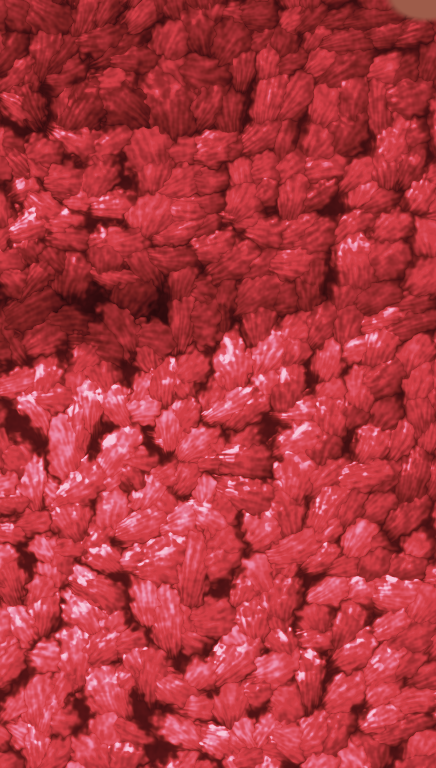
Give the GLSL for this texture, as a WebGL 2 fragment shader.

```glsl
#version 300 es
precision highp float;
// Plush red chenille knit: overlapping fuzzy tufts scattered on a jittered grid.
// Tufts blend by height so the highest wins; a broad light field adds the folds,
// and streaked gradient noise gives the pile its fibres and pink sheen.

uniform vec2 u_resolution;
out vec4 fragColor;

const float TUFTS_PER_HEIGHT = 25.0;
const float BLEND_SHARPNESS = 18.0;

vec2 hash2(vec2 p) {
  vec3 q = fract(p.xyx * vec3(0.1031, 0.1030, 0.0973));
  q += dot(q, q.yzx + 33.33);
  return fract((q.xx + q.yz) * q.zy);
}

float cornerSlope(vec2 cell, vec2 offset) {
  float a = 6.2832 * hash2(cell).x;
  return dot(vec2(cos(a), sin(a)), offset);
}

float gradientNoise(vec2 p) {
  vec2 i = floor(p), f = fract(p);
  vec2 s = f * f * f * (f * (f * 6.0 - 15.0) + 10.0);
  vec2 e = vec2(1.0, 0.0);
  float low = mix(cornerSlope(i, f), cornerSlope(i + e, f - e), s.x);
  float high = mix(cornerSlope(i + e.yx, f - e.yx), cornerSlope(i + 1.0, f - 1.0), s.x);
  return mix(low, high, s.y);
}

float softSpot(vec2 p, vec2 center, vec2 size) {
  vec2 d = (p - center) / size;
  return exp(-dot(d, d));
}

// Broad brightness of the folds
float foldLight(vec2 p) {
  float wobble = 0.03 * gradientNoise(p * 9.0);
  float edge = 0.54 + 0.04 * smoothstep(0.2, 0.36, p.x) + wobble;
  float back = 0.53 - 0.05 * smoothstep(0.8, 1.0, p.y);
  back += 0.19 * softSpot(p, vec2(0.07, 0.74), vec2(0.17, 0.07));
  back += 0.12 * softSpot(p, vec2(0.50, 0.76), vec2(0.14, 0.16));
  back -= 0.17 * softSpot(p, vec2(0.14, 0.60), vec2(0.24, 0.055));
  float front = 0.81 - 0.11 * smoothstep(0.28, 0.56, p.x);
  front -= 0.12 * softSpot(p, vec2(0.53, 0.45), vec2(0.13, 0.09));
  return mix(back, front, smoothstep(edge + 0.025, edge - 0.04, p.y));
}

// Returns tone, sheen, surface height and the lead over the next tuft below
vec4 tuftLayer(vec2 q, vec2 fray, float order) {
  vec2 home = floor(q);
  float total = exp(BLEND_SHARPNESS * 0.02);
  vec2 sum = vec2(-0.2, 0.0) * total;
  float first = 0.0, second = 0.0;
  for (int j = -2; j <= 2; j++) {
    for (int i = -2; i <= 2; i++) {
      vec2 cell = home + vec2(i, j);
      vec2 place = hash2(cell), trait = hash2(cell + 71.3);
      vec2 shape = hash2(cell + 137.9);
      vec2 d = q - cell - 0.5 - (place - 0.5) * mix(0.9, 0.6, order);
      float angle = 0.9 + (trait.x - 0.5) * mix(3.0, 1.5, order);
      vec2 axis = vec2(cos(angle), sin(angle));
      vec2 local = vec2(dot(d, axis), dot(d, vec2(-axis.y, axis.x)));
      vec2 size = mix(vec2(0.70, 0.50), vec2(1.05, 0.64), shape);
      vec2 r = (local + fray) / size;
      float r2 = dot(r, r);
      if (r2 > 2.0) continue;
      // Fibres fan out along the tuft
      float fan = local.y / (1.0 + 0.45 * r.x);
      float fibre = gradientNoise(vec2(local.x * 2.4, fan * 8.0) + cell * 7.7);
      float height = 0.55 * trait.y + 0.75 * (1.0 - r2) + 0.12 * fibre;
      float facing = dot(d, vec2(-0.45, 0.9));
      float tone = 0.26 * (place.x - 0.5) + 0.13 * (0.45 - r2);
      tone += 0.22 * fibre + 0.20 * facing;
      float sheen = smoothstep(0.4, 0.85, shape.x * 0.6 + place.y * 0.6);
      sheen *= smoothstep(-0.25, 0.35, facing) * (0.7 + 1.4 * fibre);
      float weight = exp(BLEND_SHARPNESS * height);
      sum += weight * vec2(tone, sheen);
      total += weight;
      second = max(second, min(first, height));
      first = max(first, height);
    }
  }
  return vec4(sum / total, log(total) / BLEND_SHARPNESS, first - second);
}

float ramp(float a, float b, float t) { return clamp((t - a) / (b - a), 0.0, 1.0); }

vec3 yarnColor(float t) {
  vec3 c = mix(vec3(0.15, 0.03, 0.04), vec3(0.35, 0.08, 0.09), ramp(-0.05, 0.2, t));
  c = mix(c, vec3(0.49, 0.13, 0.13), ramp(0.2, 0.4, t));
  c = mix(c, vec3(0.65, 0.18, 0.20), ramp(0.4, 0.6, t));
  c = mix(c, vec3(0.82, 0.24, 0.27), ramp(0.6, 0.78, t));
  c = mix(c, vec3(0.88, 0.34, 0.41), ramp(0.82, 0.96, t));
  c = mix(c, vec3(0.92, 0.50, 0.62), ramp(0.96, 1.08, t));
  return mix(c, vec3(0.97, 0.76, 0.84), ramp(1.08, 1.35, t));
}

void main() {
  vec2 p = gl_FragCoord.xy / u_resolution.y;
  float order = smoothstep(0.2, 0.45, p.x + 0.2 * (p.y - 0.5));

  // Bend the grid broadly, then fray only the tuft outlines
  vec2 bend = vec2(gradientNoise(p * 6.0), gradientNoise(p * 6.0 + 40.0));
  vec2 fray = vec2(gradientNoise(p * 58.0), gradientNoise(p * 58.0 + 19.0));
  fray += 0.6 * vec2(gradientNoise(p * 125.0), gradientNoise(p * 125.0 + 31.0));
  vec4 tuft = tuftLayer(p * TUFTS_PER_HEIGHT + 0.9 * bend, mix(0.26, 0.18, order) * fray, order);

  // Light, creases, gaps between tufts, fuzz and sheen
  float light = foldLight(p);
  float crumple = gradientNoise(p * 42.0 + 5.0);
  float fuzz = gradientNoise(p * 105.0) + 0.8 * gradientNoise(p * 190.0);
  float tone = light + 0.03 + tuft.x + 0.12 * crumple + 0.11 * fuzz;
  tone -= 0.15 * exp(-10.0 * tuft.w);
  tone *= mix(0.35, 1.0, smoothstep(0.1, 0.62, tuft.z));
  float patches = smoothstep(-0.05, 0.35, gradientNoise(p * 55.0 + 11.0) + 0.5 * fuzz);
  tone += 0.55 * tuft.y * patches * smoothstep(0.35, 0.8, light);

  // Pale blurred corner at the upper right
  float corner = 1.0 - smoothstep(0.75, 1.05, length((p - vec2(0.555, 1.005)) / vec2(0.055, 0.035)));
  vec3 color = mix(yarnColor(tone), vec3(0.62, 0.36, 0.29), corner);
  fragColor = vec4(color, 1.0);
}
```
